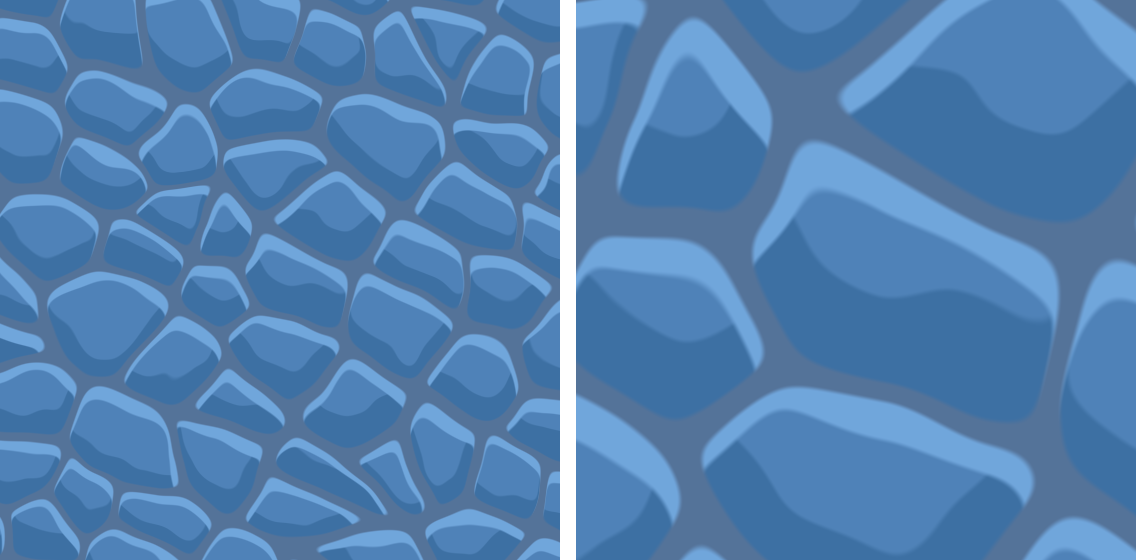
Left: the whole. Right: its middle third, enlarged.
Write a three.js fragment shader that draws this texture.

```glsl
varying vec2 vUv;

#define STONES vec2(6.2, 7.9)   // density along and across the lean
#define LEAN -0.48              // angle of the long axis
#define JITTER 0.82
#define GAP 0.0078              // half width of the mortar
#define ROUNDING 0.0075
#define RIM 0.019               // height of the lit upper edge
#define SHADE 0.039             // height of the shaded foot
#define SOFT 0.0018
#define STONE_COLOR vec3(0.31, 0.51, 0.72)
#define SHADE_COLOR vec3(0.24, 0.44, 0.64)
#define MORTAR_COLOR vec3(0.33, 0.45, 0.60)
#define RIM_COLOR vec3(0.44, 0.65, 0.86)

vec2 hash2(vec2 p) {
  vec3 q = fract(vec3(p.xyx) * vec3(0.1031, 0.1030, 0.0973));
  q += dot(q, q.yzx + 33.33);
  return fract((q.xx + q.yz) * q.zy);
}

float noise(vec2 p) {
  vec2 i = floor(p), f = fract(p);
  f = f * f * (3.0 - 2.0 * f);
  float low = mix(hash2(i).x, hash2(i + vec2(1.0, 0.0)).x, f.x);
  float high = mix(hash2(i + vec2(0.0, 1.0)).x, hash2(i + 1.0).x, f.x);
  return mix(low, high, f.y);
}

// Centre of the stone that belongs to a lattice cell
vec2 seed(vec2 cell) {
  return cell + 0.5 + JITTER * (hash2(cell + 57.0) - 0.5);
}

vec2 nearestCell(vec2 q) {
  vec2 base = floor(q), best = base;
  float bestDist = 100.0;
  for (int y = -1; y <= 1; y++)
    for (int x = -1; x <= 1; x++) {
      vec2 cell = base + vec2(x, y);
      vec2 toSeed = seed(cell) - q;
      float dist = dot(toSeed, toSeed);
      if (dist < bestDist) { bestDist = dist; best = cell; }
    }
  return best;
}

// Rounded distance to the outline of one stone, negative inside
float stoneDistance(vec2 p, vec2 cell, mat2 toLattice) {
  vec2 q = toLattice * p, centre = seed(cell);
  float sum = 0.0;
  for (int y = -2; y <= 2; y++)
    for (int x = -2; x <= 2; x++) {
      if (x == 0 && y == 0) continue;
      vec2 other = seed(cell + vec2(x, y));
      vec2 normal = normalize(other - centre);
      float d = dot(q - 0.5 * (centre + other), normal) / length(normal * toLattice);
      sum += exp(d / ROUNDING);
    }
  return log(sum) * ROUNDING;
}

float fillMask(float d) {
  return 1.0 - smoothstep(-SOFT, SOFT, d);
}

void main() {
  // Leaning, stretched lattice
  vec2 along = vec2(cos(LEAN), sin(LEAN));
  vec2 across = vec2(-along.y, along.x);
  mat2 toLattice = mat2(along.x * STONES.x, across.x * STONES.y,
                        along.y * STONES.x, across.y * STONES.y);

  // Hand-drawn wobble: broad bends and small dents
  vec2 p = vUv + 3.0;
  p += 0.045 * (vec2(noise(p * 4.0), noise(p * 4.0 + 31.0)) - 0.5);
  p += 0.013 * (vec2(noise(p * 17.0 + 7.0), noise(p * 17.0 + 53.0)) - 0.5);

  vec2 cell = nearestCell(toLattice * p);
  vec2 trait = hash2(cell + 11.0);
  float inset = GAP * (0.6 + 0.8 * trait.x);

  // Rim and foot are the stone minus shifted copies of itself
  float rimHeight = RIM * (0.45 + 1.1 * noise(vUv * 15.0 + cell * 3.7));
  float lumps = noise(vUv * 22.0 + cell * 5.3);
  float footHeight = SHADE * (0.35 + 0.7 * trait.y + 0.7 * lumps);
  vec2 rimShift = vec2(0.15, 1.0) * rimHeight;
  vec2 footShift = vec2(0.3 * (trait.x - 0.6), -1.0) * footHeight;

  float stone = fillMask(stoneDistance(p, cell, toLattice) + inset);
  float belowRim = fillMask(stoneDistance(p + rimShift, cell, toLattice) + inset);
  float aboveFoot = fillMask(stoneDistance(p + footShift, cell, toLattice) + inset);

  // Flat paint layers
  vec3 color = mix(SHADE_COLOR, STONE_COLOR, aboveFoot);
  color = mix(RIM_COLOR, color, belowRim);
  color = mix(MORTAR_COLOR, color, stone);
  gl_FragColor = vec4(color, 1.0);
}
```
